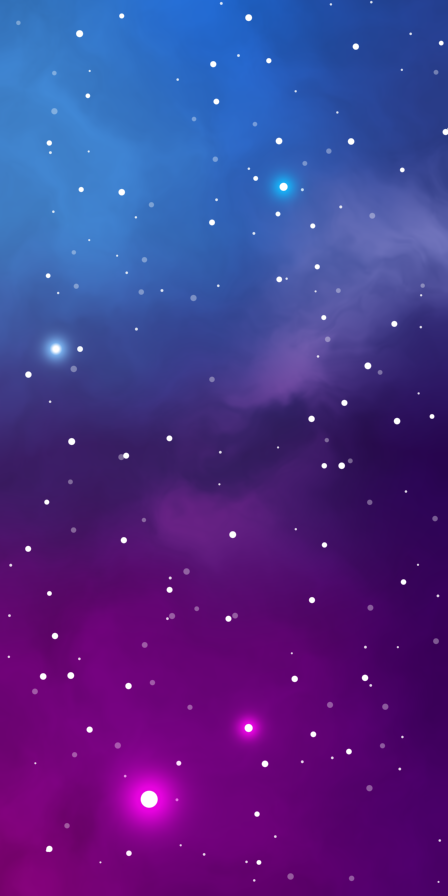
This background is drawn by a Shadertoy shader. Its source:

```glsl
// A night sky that runs from blue through violet to magenta, with soft nebula
// clouds, scattered stars and four glowing suns. Colour ramps are blended across
// the width, fractal noise shapes the clouds, and hashed grids place the stars.

const vec2 CANVAS = vec2(1.0, 2.0);   // width and height in canvas units
const vec3 WHITE = vec3(1.0);

float hash(vec2 p) {
    vec3 q = fract(vec3(p.xyx) * 0.1031);
    q += dot(q, q.yzx + 33.33);
    return fract((q.x + q.y) * q.z);
}

float noise(vec2 p) {
    vec2 cell = floor(p), f = fract(p);
    f = f * f * (3.0 - 2.0 * f);
    float low = mix(hash(cell), hash(cell + vec2(1, 0)), f.x);
    float high = mix(hash(cell + vec2(0, 1)), hash(cell + vec2(1, 1)), f.x);
    return mix(low, high, f.y);
}

float fbm(vec2 p) {
    float sum = 0.0, amplitude = 0.5;
    for (int i = 0; i < 5; i++) {
        sum += amplitude * noise(p);
        p = mat2(1.6, 1.2, -1.2, 1.6) * p + 7.3;
        amplitude *= 0.5;
    }
    return sum;
}

// Five colours, evenly spaced from the bottom to the top
vec3 ramp(float y, vec3 a, vec3 b, vec3 c, vec3 d, vec3 e) {
    float t = clamp(y * 2.0, 0.0, 4.0);
    vec3 col = mix(a, b, smoothstep(0.0, 1.0, t));
    col = mix(col, c, smoothstep(1.0, 2.0, t));
    col = mix(col, d, clamp(t - 2.0, 0.0, 1.0));
    return mix(col, e, clamp(t - 3.0, 0.0, 1.0));
}

vec3 skyColor(vec2 p) {
    vec3 left = ramp(p.y, vec3(0.50, 0.01, 0.45), vec3(0.40, 0.01, 0.43),
        vec3(0.23, 0.11, 0.39), vec3(0.24, 0.46, 0.73), vec3(0.20, 0.46, 0.76));
    vec3 middle = ramp(p.y, vec3(0.34, 0.00, 0.38), vec3(0.38, 0.01, 0.44),
        vec3(0.23, 0.13, 0.42), vec3(0.17, 0.34, 0.66), vec3(0.12, 0.39, 0.79));
    vec3 right = ramp(p.y, vec3(0.31, 0.00, 0.43), vec3(0.22, 0.00, 0.34),
        vec3(0.15, 0.02, 0.30), vec3(0.20, 0.24, 0.54), vec3(0.14, 0.24, 0.55));
    vec3 col = mix(left, middle, smoothstep(0.0, 0.55, p.x));
    return mix(col, right, smoothstep(0.5, 1.0, p.x));
}

float segment(vec2 p, vec2 a, vec2 b) {
    vec2 ab = b - a;
    return length(p - a - ab * clamp(dot(p - a, ab) / dot(ab, ab), 0.0, 1.0));
}

float blob(vec2 p, vec2 center, vec2 size) {
    vec2 q = (p - center) / size;
    return exp(-dot(q, q));
}

// One star per chosen grid cell, kept inside its cell
float stars(vec2 p, float cellSize, float density, float radius, float seed, float blur) {
    vec2 cell = floor(p / cellSize);
    vec2 key = cell + seed;
    vec2 offset = vec2(hash(key + 11.7), hash(key + 37.1));
    vec2 center = (cell + 0.15 + 0.7 * offset) * cellSize;
    float r = radius * mix(0.75, 1.15, hash(key + 71.3));
    float disc = 1.0 - smoothstep(r - blur, r + blur, length(p - center));
    return disc * step(hash(key), density);
}

// Coloured halo around a bright core
vec3 sun(vec3 col, vec2 p, vec2 center, float core, float halo, vec3 tint, float blur) {
    float d = length(p - center);
    float glow = exp(-pow(d / halo, 2.0)) + 0.22 * exp(-pow(d / (halo * 1.8), 2.0));
    col = mix(col, tint, min(glow, 1.0));
    return mix(col, WHITE, 1.0 - smoothstep(core - blur, core + blur, d));
}

void mainImage(out vec4 fragColor, in vec2 fragCoord) {
    vec2 p = fragCoord / iResolution.xy * CANVAS;
    float blur = 0.8 / iResolution.x;

    // Sky, bent slightly by noise
    vec2 warp = vec2(fbm(p * 3.0 + 4.0), fbm(p * 3.0 + 19.0)) - 0.48;
    float puffs = fbm(p * 5.0 + warp * 2.5);
    vec3 col = skyColor(p + warp * 0.16);
    col *= 0.84 + 0.33 * puffs;

    // Blue haze on the upper left, magenta haze below
    float haze = blob(p + warp * 0.4, vec2(0.12, 1.66), vec2(0.30, 0.28));
    col = mix(col, vec3(0.28, 0.58, 0.88), haze * (0.25 + 0.6 * puffs));
    float ember = blob(p + warp * 0.4, vec2(0.36, 0.30), vec2(0.38, 0.28));
    col = mix(col, vec3(0.52, 0.01, 0.56), ember * 0.7 * puffs);

    // Lavender cloud arm, from the right edge down to the centre
    vec2 q = p + warp * 0.22;
    float arm = segment(q, vec2(1.05, 1.52), vec2(0.74, 1.42));
    arm = min(arm, segment(q, vec2(0.74, 1.42), vec2(0.62, 1.08)));
    arm = min(arm, segment(q, vec2(0.62, 1.08), vec2(0.47, 0.86)));
    float cloud = exp(-pow(arm / 0.13, 2.0)) * smoothstep(0.15, 0.75, puffs);
    vec3 cloudTint = mix(vec3(0.44, 0.14, 0.54), vec3(0.46, 0.47, 0.75),
        smoothstep(0.85, 1.45, p.y));
    col = mix(col, cloudTint, cloud * 0.95);

    // Faint, tiny and bright stars
    col = mix(col, WHITE, 0.35 * stars(p, 0.1, 0.24, 0.0062, 5.0, blur));
    col = mix(col, WHITE, 0.85 * stars(p + 0.03, 0.09, 0.26, 0.0028, 63.0, blur));
    col = mix(col, WHITE, stars(p + 0.06, 0.1, 0.30, 0.0068, 127.0, blur));

    // Glowing suns
    col = sun(col, p, vec2(0.633, 1.583), 0.009, 0.024, vec3(0.10, 0.67, 0.95), blur);
    col = sun(col, p, vec2(0.125, 1.221), 0.010, 0.025, vec3(0.48, 0.70, 0.94), blur * 3.0);
    col = sun(col, p, vec2(0.555, 0.375), 0.009, 0.024, vec3(0.88, 0.02, 0.86), blur);
    col = sun(col, p, vec2(0.333, 0.216), 0.019, 0.057, vec3(0.90, 0.01, 0.87), blur);

    fragColor = vec4(col, 1.0);
}
```
